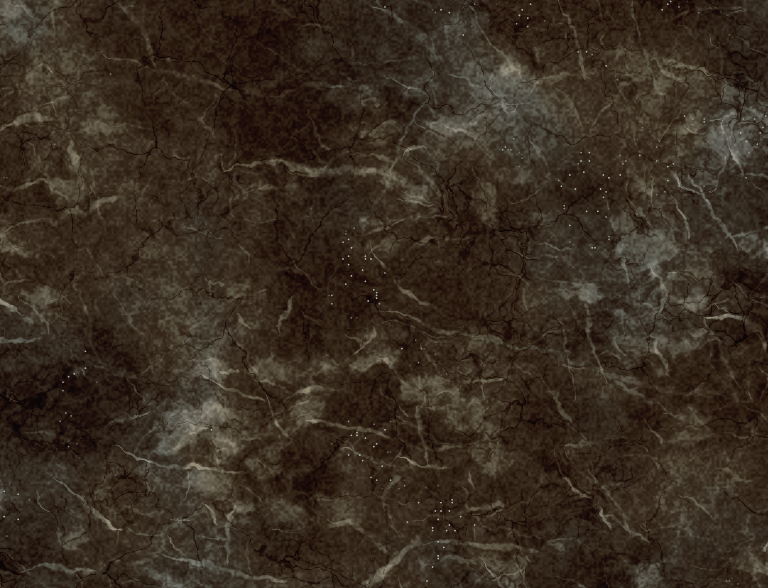
This texture is drawn by a WebGL 1 fragment shader. Its source:

```glsl
precision highp float;
// Dark brown brecciated marble: a grainy tone field is darkened by jagged
// cracks, lightened by ragged calcite streaks and wispy clouds, then coloured
// through one ramp from near black to pale grey.
uniform vec2 u_resolution;

#define BASE_TONE 0.42
#define MOTTLE 1.5
#define REGION 0.9
#define GRAIN 0.5
#define CRACK_DEPTH 0.62
#define CRACK_WIDTH 0.0016
#define STREAK_GAIN 1.25
#define CLOUD_GAIN 0.8
#define WARP 0.045
#define FRAY 0.02
#define LEAN -0.55
#define SPREAD 1.7

float hash(vec2 p) {
  vec3 q = fract(vec3(p.xyx) * 0.1031);
  q += dot(q, q.yzx + 33.33);
  return fract((q.x + q.y) * q.z);
}
vec2 hash2(vec2 p) { return vec2(hash(p), hash(p + 57.3)); }

float noise(vec2 p) {
  vec2 i = floor(p), f = fract(p);
  f = f * f * (3.0 - 2.0 * f);
  return mix(mix(hash(i), hash(i + vec2(1.0, 0.0)), f.x),
             mix(hash(i + vec2(0.0, 1.0)), hash(i + 1.0), f.x), f.y);
}
float fbm(vec2 p) {
  float sum = 0.0, amp = 0.516;
  for (int i = 0; i < 5; i++) {
    sum += amp * noise(p);
    p = mat2(1.6, 1.2, -1.2, 1.6) * p + 17.1;
    amp *= 0.5;
  }
  return sum;
}
vec2 fbm2(vec2 p) { return vec2(fbm(p), fbm(p + 43.0)) - 0.5; }

// Offset of the k-th cell in a 3 by 3 block
vec2 neighbour(int k) { return vec2(mod(float(k), 3.0), floor((float(k) + 0.5) / 3.0)) - 1.0; }

// Scattered, bent strokes: one per cell, fatter towards one end
float streaks(vec2 p, float scale, float width, float density, float seed) {
  vec2 g = p * scale;
  float soft = 0.9 * scale / u_resolution.y, best = 0.0;
  for (int k = 0; k < 9; k++) {
    vec2 id = floor(g) + neighbour(k);
    vec2 a = hash2(id + seed), b = hash2(id + seed + 137.7);
    float angle = LEAN + SPREAD * (a.x - 0.5) + 1.5 * step(0.82, b.x);
    vec2 dir = vec2(cos(angle), sin(angle));
    vec2 d = g - id - hash2(id + seed + 271.3);
    float along = dot(d, dir) / mix(0.3, 0.85, b.y);
    float across = dot(d, vec2(-dir.y, dir.x)) + (a.y - 0.5) * 0.3 * along * along;
    float taper = max(1.0 - along * along, 0.0);
    float w = width * scale * taper * (0.65 + 0.5 * along) * mix(0.4, 1.2, a.y);
    float body = 1.0 - smoothstep(w * 0.4, w + soft, abs(across));
    float on = step(hash(id + seed + 411.9), density) * mix(0.4, 1.0, fract(a.x * 7.0));
    best = max(best, body * on * smoothstep(0.0, 0.4, taper));
  }
  return best;
}

// Lines where the two nearest cell points are equally far
float cracks(vec2 p, float scale) {
  vec2 g = p * scale;
  float near = 9.0, next = 9.0;
  for (int k = 0; k < 9; k++) {
    vec2 id = floor(g) + neighbour(k);
    float d = length(id + hash2(id + 91.0) - g);
    next = min(next, max(near, d));
    near = min(near, d);
  }
  return 1.0 - smoothstep(0.3, 2.4, (next - near) / (CRACK_WIDTH * scale));
}

vec3 stoneRamp(float t) {
  vec3 c = mix(vec3(0.04, 0.025, 0.025), vec3(0.11, 0.05, 0.04), smoothstep(-0.4, 0.0, t));
  c = mix(c, vec3(0.16, 0.11, 0.07), clamp(t * 4.0, 0.0, 1.0));
  c = mix(c, vec3(0.20, 0.16, 0.12), clamp(t * 4.0 - 1.0, 0.0, 1.0));
  c = mix(c, vec3(0.24, 0.21, 0.17), clamp(t * 4.0 - 2.0, 0.0, 1.0));
  c = mix(c, vec3(0.31, 0.30, 0.26), clamp(t * 4.0 - 3.0, 0.0, 1.0));
  c = mix(c, vec3(0.41, 0.41, 0.38), clamp((t - 1.0) * 2.5, 0.0, 1.0));
  return mix(c, vec3(0.57, 0.57, 0.53), clamp((t - 1.4) * 2.0, 0.0, 1.0));
}

void main() {
  vec2 p = gl_FragCoord.xy / u_resolution.y;
  vec2 bend = fbm2(p * 9.0), fray = fbm2(p * 42.0);
  vec2 q = p + WARP * bend + FRAY * fray;

  // Mottled ground, paler on the left, with grain in two sizes
  float tone = BASE_TONE + MOTTLE * (fbm(q * 6.0 + 3.0) - 0.5) + REGION * (fbm(p * 2.3 + 6.0) - 0.5);
  tone += 0.08 - 0.16 * smoothstep(0.3, 1.0, p.x);
  tone += GRAIN * (noise(p * 240.0) + 0.7 * noise(q * 95.0) - 0.85);

  // Broken clouds and thin pale filaments, gathered in patches
  float patches = smoothstep(0.42, 0.66, fbm(p * 4.0 + 31.0));
  float wisp = exp(-38.0 * abs(fbm(q * vec2(9.0, 12.0) + 12.0) - 0.5));
  float clump = smoothstep(0.54, 0.7, fbm(q * vec2(17.0, 24.0) + 77.0));
  tone += CLOUD_GAIN * (patches * (0.5 * wisp + 0.6 * clump) + 0.12 * clump);

  // Jagged cracks: two cell sizes and a tangle of contour lines
  vec2 jag = q + 0.03 * bend + 0.012 * fray;
  float broken = smoothstep(0.4, 0.58, fbm(p * 6.0 + 50.0));
  float tangle = 1.0 - smoothstep(0.004, 0.022, abs(fbm(jag * 7.0 + 64.0) - 0.5));
  float crack = max(cracks(jag, 8.0), broken * max(tangle, 0.85 * cracks(jag, 24.0)));
  tone -= CRACK_DEPTH * crack * mix(0.1, 1.1, noise(p * 16.0 + 5.0));

  // Calcite streaks, from broad to hairline
  float streak = max(streaks(q, 5.0, 0.011, 0.6, 3.0), 0.8 * streaks(q, 9.0, 0.007, 0.6, 29.0));
  streak = max(streak, 0.6 * streaks(q, 17.0, 0.0038, 0.65, 61.0));
  float vein = 0.65 * streaks(q, 2.6, 0.0045, 0.6, 83.0);
  tone += STREAK_GAIN * max(streak, vein) * mix(0.25, 1.15, noise(q * 42.0)) * mix(0.7, 1.1, patches);

  // Cool veins, warm ground, then clustered crystal glints
  vec3 colour = stoneRamp(tone) + vec3(-0.02, 0.0, 0.015) * vein;
  colour *= mix(vec3(1.0), vec3(1.04, 0.96, 0.86), smoothstep(0.4, 0.6, fbm(p * 3.0 + 21.0)));
  vec2 glint = p * 210.0;
  float spot = 1.0 - smoothstep(0.1, 0.5, length(fract(glint) - 0.5));
  float lit = step(0.96, hash(floor(glint) + 7.0)) * smoothstep(0.64, 0.74, fbm(p * 8.0 + 90.0));
  gl_FragColor = vec4(mix(colour, vec3(0.66, 0.69, 0.68), spot * lit), 1.0);
}
```
